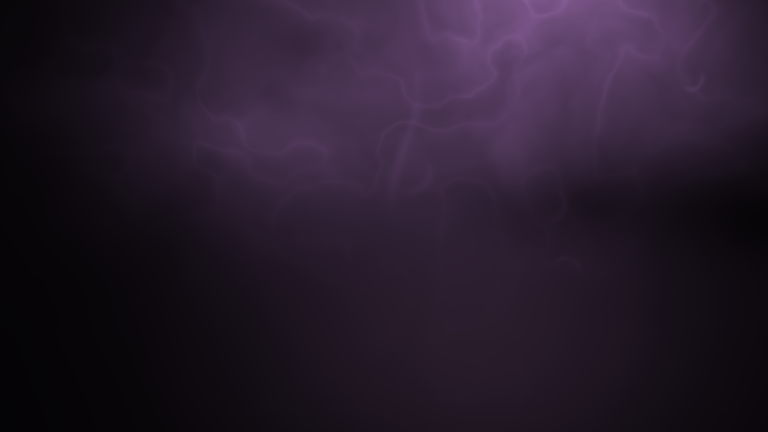
Give the GLSL for this background, as a Shadertoy shader.

```glsl
// Violet smoke lit from the upper right, fading to black at the left.
// Soft elliptical glows set the broad light; domain-warped value noise
// shapes the billows, with thin ridges and a few curved wisps on top.

#define SMOKE_TINT vec3(1.0, 0.70, 1.12)
#define AMBIENT 0.016
#define BILLOW_SCALE 3.2
#define BILLOW_GAIN 0.85
#define WARP 0.65
#define RIDGE_GAIN 0.12
#define WISP_GAIN 0.045
#define OCTAVES 5

float hash(vec2 cell) {
    vec3 q = fract(vec3(cell.xyx) * 0.1031);
    q += dot(q, q.yzx + 33.33);
    return fract((q.x + q.y) * q.z);
}

float noise(vec2 p) {
    vec2 cell = floor(p);
    vec2 f = fract(p);
    f = f * f * f * (f * (f * 6.0 - 15.0) + 10.0);
    float low = mix(hash(cell), hash(cell + vec2(1, 0)), f.x);
    float high = mix(hash(cell + vec2(0, 1)), hash(cell + vec2(1, 1)), f.x);
    return mix(low, high, f.y);
}

float fbm(vec2 p) {
    float sum = 0.0;
    float weight = 0.5;
    for (int i = 0; i < OCTAVES; i++) {
        sum += weight * noise(p);
        p = mat2(1.6, 1.2, -1.2, 1.6) * p + 17.3;
        weight *= 0.46;
    }
    return sum;
}

// Soft elliptical pool of light, in canvas fractions
float glow(vec2 uv, vec2 center, vec2 radius) {
    vec2 d = (uv - center) / radius;
    return exp(-dot(d, d));
}

// Broad distribution of light and shade
float lighting(vec2 uv) {
    float light = AMBIENT;
    light += 0.25 * glow(uv, vec2(0.71, 1.05), vec2(0.20, 0.21));
    light += 0.24 * glow(uv, vec2(0.62, 0.85), vec2(0.33, 0.36));
    light += 0.13 * glow(uv, vec2(0.32, 0.83), vec2(0.20, 0.35));
    light += 0.13 * glow(uv, vec2(0.62, 0.20), vec2(0.31, 0.40));
    light += 0.09 * glow(uv, vec2(0.93, 0.84), vec2(0.13, 0.22));
    light -= 0.06 * glow(uv, vec2(0.75, 0.53), vec2(0.13, 0.09));
    light -= 0.04 * glow(uv, vec2(0.97, 0.50), vec2(0.09, 0.10));
    light -= 0.06 * glow(uv, vec2(0.41, 0.90), vec2(0.06, 0.06));
    return max(light, 0.0);
}

// Curled thread: part of a ring, brightest in one direction
float curl(vec2 p, vec2 center, float radius, vec2 facing) {
    vec2 d = p - center;
    float dist = length(d);
    float band = (dist - radius) / (0.22 * radius);
    float side = smoothstep(-0.1, 0.9, dot(d, facing) / max(dist, 0.001));
    return exp(-band * band) * side;
}

// Rising streak and small curls, in units of canvas height
float wisps(vec2 p) {
    float bend = 0.92 + 0.14 * (p.y - 0.55) + 0.012 * cos(p.y * 17.0);
    float across = (p.x - bend) / 0.014;
    float along = smoothstep(0.48, 0.60, p.y) * smoothstep(0.92, 0.70, p.y);
    float sum = 0.7 * exp(-across * across) * along;
    sum += curl(p, vec2(1.605, 0.826), 0.028, vec2(0.6, -0.8));
    sum += 0.5 * curl(p, vec2(0.95, 0.60), 0.045, vec2(0.8, -0.6));
    sum += 0.4 * curl(p, vec2(1.265, 0.535), 0.042, vec2(0.9, -0.4));
    sum += 0.4 * curl(p, vec2(1.31, 0.37), 0.035, vec2(0.4, 0.9));
    return sum;
}

void mainImage(out vec4 fragColor, in vec2 fragCoord) {
    vec2 uv = fragCoord / iResolution.xy;
    vec2 p = fragCoord / iResolution.y;

    // Billows folded by a second noise field
    vec2 q = p * BILLOW_SCALE;
    vec2 fold = vec2(fbm(q + 3.1), fbm(q + vec2(8.7, 21.4))) - 0.46;
    vec2 warped = q + WARP * 2.0 * fold;
    float billow = fbm(warped) - 0.46;
    float ridge = 1.0 - abs(2.0 * noise(warped * 2.7 + 5.0) - 1.0);

    // Detail is strongest in the lit upper smoke
    float detail = mix(0.22, 1.0, smoothstep(0.30, 0.75, uv.y));
    float light = lighting(uv + 0.05 * fold * detail);
    light *= 1.0 + detail * BILLOW_GAIN * billow;
    light *= 1.0 + detail * RIDGE_GAIN * (pow(ridge, 4.0) - 0.25);
    light += WISP_GAIN * wisps(p + 0.03 * fold);

    // Lower haze is slightly warmer
    vec3 tint = SMOKE_TINT;
    tint.b -= 0.06 * glow(uv, vec2(0.60, 0.15), vec2(0.22, 0.25));
    fragColor = vec4(clamp(light * tint, 0.0, 1.0), 1.0);
}
```
